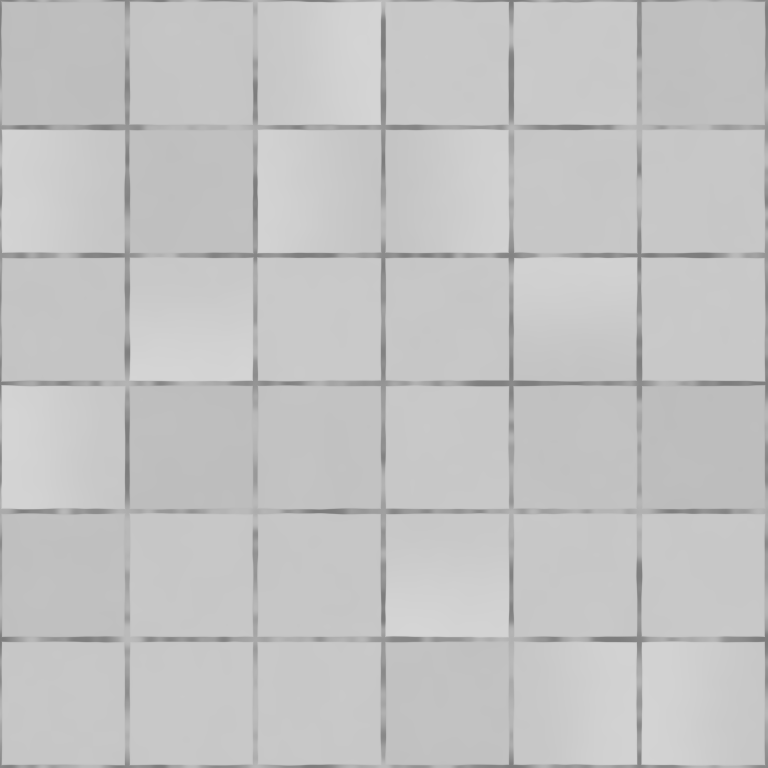
This pattern is drawn by a Shadertoy shader. Its source:

```glsl
// Square pale grey tiles, some softly shaded, set in thin mottled grout.

const float TILES = 6.0;            // tiles across and down
const float GROUT_HALF = 0.019;     // half the joint width, in tiles
const float WOBBLE = 0.012;         // waviness of the tile edges, in tiles
const vec2 JOINT_SHIFT = vec2(0.005, -0.005);

float hash(vec2 p, float seed) {
    return fract(sin(dot(p, vec2(127.1, 311.7)) + seed * 74.7) * 43758.5453);
}

// Value noise that wraps after a whole number of lattice cells.
float wrapNoise(vec2 p, float period, float seed) {
    vec2 i = floor(p);
    vec2 f = fract(p);
    f = f * f * (3.0 - 2.0 * f);
    vec2 a = mod(i, period);
    vec2 b = mod(i + 1.0, period);
    return mix(mix(hash(a, seed), hash(vec2(b.x, a.y), seed), f.x),
               mix(hash(vec2(a.x, b.y), seed), hash(b, seed), f.x), f.y);
}

// Two octaves of noise over the unit canvas.
float mottle(vec2 uv, float period, float seed) {
    return 0.65 * wrapNoise(uv * period, period, seed)
         + 0.35 * wrapNoise(uv * period * 3.0, period * 3.0, seed + 1.0);
}

// Tone of one tile: a flat base, and on some tiles a ramp along one axis.
float tileTone(vec2 id, vec2 local) {
    float base = mix(0.74, 0.79, hash(id, 1.0));
    float shaded = step(0.58, hash(id, 2.0));
    float ramp = hash(id, 3.0) < 0.55 ? local.x : local.y;
    ramp = hash(id, 4.0) < 0.5 ? ramp : 1.0 - ramp;
    float shadedTone = mix(0.775, 0.825, smoothstep(0.0, 1.0, ramp))
                     + 0.015 * (hash(id, 5.0) - 0.5);
    return mix(base, shadedTone, shaded);
}

// Tone of the joints: cloudy patches with finer streaks.
float groutTone(vec2 uv) {
    float cloud = mottle(uv, TILES * 4.0, 11.0);
    return mix(0.49, 0.73, smoothstep(0.1, 0.9, cloud));
}

void mainImage(out vec4 fragColor, in vec2 fragCoord) {
    vec2 uv = fragCoord / iResolution.xy;
    vec2 grid = uv * TILES + JOINT_SHIFT;
    vec2 id = mod(floor(grid), TILES);
    vec2 local = fract(grid);

    // Distance to the nearest slightly wavy tile edge
    vec2 wave = vec2(mottle(uv, TILES * 4.0, 21.0),
                     mottle(uv, TILES * 4.0, 31.0)) - 0.5;
    vec2 inset = 0.5 - abs(local - 0.5) + WOBBLE * wave;
    float edge = min(inset.x, inset.y) - GROUT_HALF;
    float blur = 0.75 * TILES / min(iResolution.x, iResolution.y);
    float tileMask = smoothstep(-blur, blur, edge);

    // Faint clouding on the tile faces and a slight shade along their rims
    float face = tileTone(id, local);
    face += 0.012 * (mottle(uv, TILES * 3.0, 41.0) - 0.5);
    face -= 0.015 * (1.0 - smoothstep(0.0, 0.015, edge));

    float tone = mix(groutTone(uv), face, tileMask);
    fragColor = vec4(vec3(tone), 1.0);
}
```
